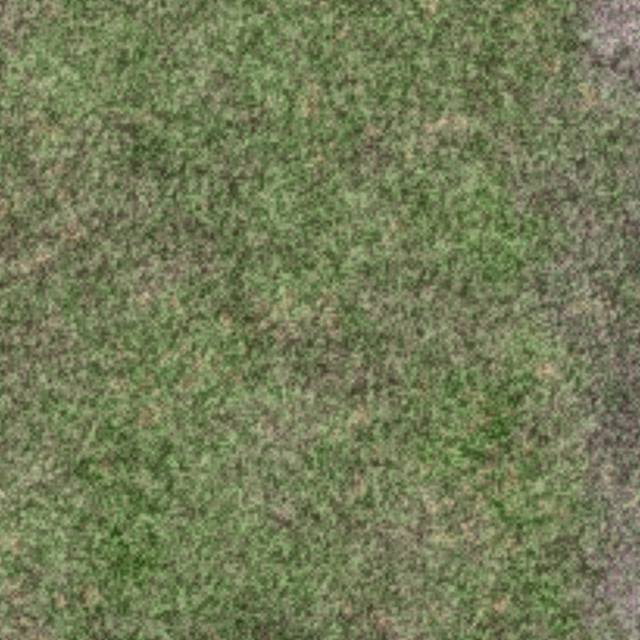
Write a WebGL 1 fragment shader that draws this texture.

```glsl
precision highp float;
uniform vec2 u_resolution;

const vec3 GRASS = vec3(0.435, 0.492, 0.326);
const vec3 LUSH = vec3(0.370, 0.490, 0.250);
const vec3 DRY = vec3(0.475, 0.478, 0.370);
const vec3 STRAW = vec3(0.640, 0.580, 0.440);
const vec3 SOIL = vec3(0.450, 0.428, 0.385);
const vec3 STONE = vec3(0.640, 0.600, 0.590);
const float BLADE_SCALE = 105.0;
const float BLADE_CONTRAST = 0.23;
const float SPECK_SCALE = 205.0;
const float SPECK_CONTRAST = 0.22;
const float CLUMP_SCALE = 38.0;
const float CLUMP_CONTRAST = 0.075;
const float SHADE_CONTRAST = 0.12;
const float HUE_JITTER = 0.075;
const float TUFT_CELLS = 34.0;

float hash(vec2 p) {
  vec3 q = fract(vec3(p.xyx) * 0.1031);
  q += dot(q, q.yzx + 33.33);
  return fract((q.x + q.y) * q.z);
}

// Value noise centred on zero, about -0.5 to 0.5
float noise(vec2 p) {
  vec2 i = floor(p);
  vec2 f = fract(p);
  f = f * f * (3.0 - 2.0 * f);
  float low = mix(hash(i), hash(i + vec2(1.0, 0.0)), f.x);
  float high = mix(hash(i + vec2(0.0, 1.0)), hash(i + vec2(1.0)), f.x);
  return mix(low, high, f.y) - 0.5;
}

float fbm(vec2 p) {
  float sum = 0.0;
  float amplitude = 0.6;
  for (int i = 0; i < 4; i++) {
    sum += amplitude * noise(p);
    p = mat2(1.6, 1.2, -1.2, 1.6) * p + 17.3;
    amplitude *= 0.55;
  }
  return sum;
}

float segmentDistance(vec2 p, vec2 a, vec2 b) {
  vec2 along = b - a;
  return length(p - a - along * clamp(dot(p - a, along) / dot(along, along), 0.0, 1.0));
}

// Likelihood of straw: two loose trails and a thin scatter elsewhere
float strawDensity(vec2 p) {
  float trail = segmentDistance(p, vec2(0.19, 0.38), vec2(0.50, 0.54));
  trail = min(trail, segmentDistance(p, vec2(0.71, 0.33), vec2(0.76, 0.13)));
  return 0.05 + 0.55 * (1.0 - smoothstep(0.01, 0.10, trail)) + 0.16 * fbm(p * 5.0 + 61.0);
}

// Soft ragged tufts, at most one per jittered cell
float strawTufts(vec2 p) {
  vec2 q = p * TUFT_CELLS + 0.9 * vec2(noise(p * 75.0), noise(p * 75.0 + 40.0));
  vec2 cell = floor(q);
  float cover = 0.0;
  for (int y = -1; y <= 1; y++) {
    for (int x = -1; x <= 1; x++) {
      vec2 id = cell + vec2(float(x), float(y));
      vec2 centre = id + vec2(hash(id + 3.7), hash(id + 19.1));
      float present = step(hash(id + 51.3), strawDensity(centre / TUFT_CELLS));
      float radius = mix(0.35, 0.80, hash(id + 77.9));
      float tuft = 1.0 - smoothstep(radius * 0.35, radius, length(q - centre));
      cover = max(cover, present * tuft * mix(0.45, 0.9, hash(id + 8.2)));
    }
  }
  return cover;
}

void main() {
  vec2 p = gl_FragCoord.xy / u_resolution;

  // Broad patches of growth
  float growth = fbm(p * 5.5 + 4.0);
  float dryness = fbm(p * 6.5 + 29.0);
  vec3 color = mix(GRASS, LUSH, 0.8 * smoothstep(0.02, 0.38, growth));
  color = mix(color, DRY, 0.85 * smoothstep(-0.08, 0.28, dryness));

  // Worn soil along the right side, pale in its corners
  float wear = smoothstep(0.80, 1.04, p.x + 0.30 * fbm(p * 6.0 + 83.0));
  color = mix(color, SOIL, 0.85 * wear);
  float corner = min(length(p - vec2(1.02, 0.99)), length(p - vec2(1.03, 0.05)));
  float stones = 1.0 - smoothstep(0.02, 0.15, corner + 0.12 * noise(p * 40.0));
  color = mix(color, STONE, 0.7 * stones);

  // Straw and shaded hollows, deeper toward the bottom
  color = mix(color, STRAW, 0.75 * strawTufts(p));
  float hollow = smoothstep(0.10, 0.42, fbm(p * 7.0 + 47.0));
  color *= 1.0 - hollow * mix(0.28, 0.08, smoothstep(0.1, 0.7, p.y));

  // Blade grain in brightness
  vec2 turned = mat2(0.88, 0.47, -0.47, 0.88) * p;
  float grain = BLADE_CONTRAST * noise(turned * BLADE_SCALE * vec2(1.1, 0.9))
              + SPECK_CONTRAST * noise(p * SPECK_SCALE + 9.0)
              + CLUMP_CONTRAST * noise(turned * CLUMP_SCALE + 5.0)
              + SHADE_CONTRAST * fbm(p * 9.0 + 13.0);
  color += grain * vec3(1.0, 1.02, 0.92);

  // Small shifts between green and brown
  float hue = noise(p * 85.0 + 31.0) + 0.6 * noise(turned * 30.0 + 71.0);
  color += HUE_JITTER * hue * vec3(0.7, -0.35, 0.5);

  gl_FragColor = vec4(clamp(color, 0.0, 1.0), 1.0);
}
```
